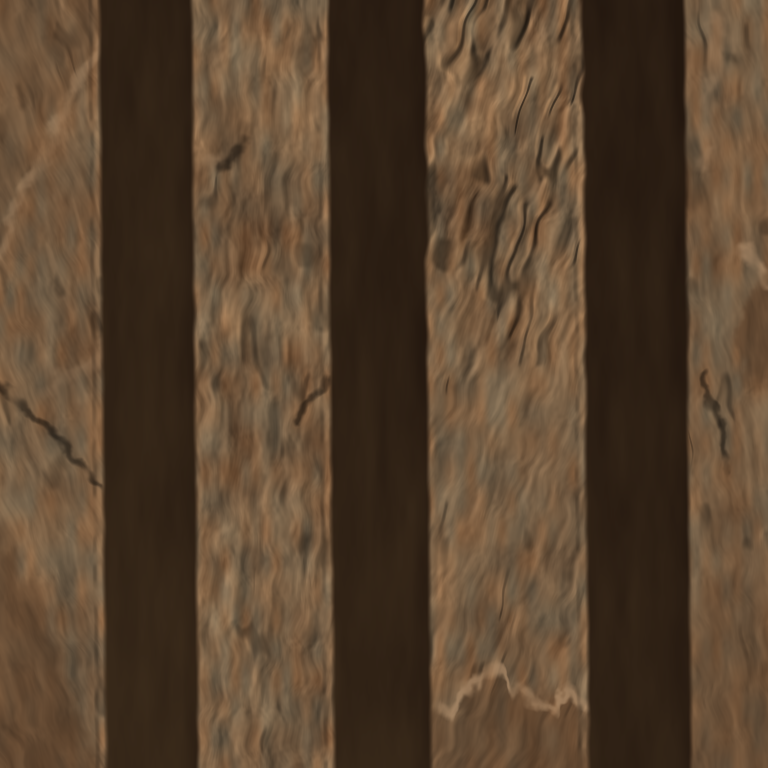
A Shadertoy shader for this texture:

```glsl
// Weathered wooden planks standing upright, split by three dark, slightly leaning gaps.
#define GAP_COUNT 3
#define GAP_TILT 0.009
#define EDGE_SOFT 0.004
#define GRAIN_SCALE vec2(64.0, 17.0)
#define RELIEF 0.7
#define GAP_DEEP vec3(0.155, 0.105, 0.066)
#define GAP_LIT vec3(0.22, 0.16, 0.10)
#define WOOD_DARK vec3(0.34, 0.255, 0.18)
#define WOOD_LIGHT vec3(0.56, 0.45, 0.33)
#define STAIN vec3(0.36, 0.26, 0.175)
#define PALE vec3(0.66, 0.53, 0.40)

float hash(vec2 p) {
    vec3 q = fract(p.xyx * 0.1031);
    q += dot(q, q.yzx + 33.33);
    return fract((q.x + q.y) * q.z);
}

float noise(vec2 p) {
    vec2 i = floor(p), f = fract(p);
    f = f * f * (3.0 - 2.0 * f);
    return mix(mix(hash(i), hash(i + vec2(1, 0)), f.x),
               mix(hash(i + vec2(0, 1)), hash(i + vec2(1, 1)), f.x), f.y);
}

float fbm(vec2 p) {
    float sum = 0.0, amp = 0.53;
    for (int i = 0; i < 4; i++) {
        sum += amp * noise(p);
        p = p * 1.9 + 17.3;
        amp *= 0.5;
    }
    return sum;
}

float segment(vec2 p, vec2 a, vec2 b) {
    vec2 pa = p - a, ba = b - a;
    return length(pa - ba * clamp(dot(pa, ba) / dot(ba, ba), 0.0, 1.0));
}

// Soft stroke around distance zero
float stroke(float d, float width) {
    return 1.0 - smoothstep(0.1 * width, width, abs(d));
}

// Fibre coordinates: sheared by the lean, slightly crooked
vec2 fibre(vec2 p, float lean) {
    vec2 warp = vec2(noise(p * 34.0), noise(p * 34.0 + 40.0)) - 0.5;
    return vec2(p.x - lean * p.y, p.y) + warp * vec2(0.011, 0.03) + 1.0;
}

void mainImage(out vec4 fragColor, in vec2 fragCoord) {
    vec2 p = fragCoord / iResolution.xy;

    // Nearest gap: signed distance, side, index of the gap and of the plank
    float d = 1.0, side = 1.0, gap = 0.0;
    int plank = 0;
    for (int i = 0; i < GAP_COUNT; i++) {
        float k = float(i);
        float x = p.x - 0.194 - 0.2825 * k - 0.0175 * k * k - GAP_TILT * (0.5 - p.y);
        float dist = abs(x) - 0.060 - 0.0033 * k;
        if (dist < d) { d = dist; side = sign(x); gap = k; }
        if (x > 0.0) plank++;
    }
    float furrowed = plank == 2 ? smoothstep(0.42, 0.75, p.y) : 0.0;
    d += (noise(vec2(gap * 9.0 + side, p.y * 32.0)) - 0.5) * (0.002 + 0.004 * furrowed);

    // Grain: light falls from the left, furrows deepen on the third plank
    float lean = vec4(-0.32, 0.03, 0.27, -0.12)[plank];
    float rough = vec4(0.7, 1.0, 0.75, 0.6)[plank] + 0.5 * furrowed;
    vec2 q = fibre(p, lean);
    float h = fbm(q * GRAIN_SCALE);
    float slope = h - fbm(fibre(p + vec2(-0.005, 0.003), lean) * GRAIN_SCALE);
    float mottle = fbm(p * vec2(46.0, 30.0) + 5.0) - 0.5;
    float tone = 0.50 + 0.7 * rough * (h - 0.5) + 0.75 * rough * mottle + 0.7 * (fbm(p * 7.0) - 0.5);
    vec3 wood = mix(WOOD_DARK, WOOD_LIGHT, clamp(tone, -0.3, 1.15));
    wood += RELIEF * rough * slope * vec3(0.42, 0.33, 0.25);
    wood += vec3(0.07, 0.0, -0.035) * (noise(p * vec2(75.0, 26.0) + 31.0) - 0.5);

    // Thin broken splits along the fibres, each with a lit lip
    vec2 s = q * vec2(48.0, 9.0 - 2.0 * furrowed);
    float gate = smoothstep(0.62 - 0.27 * furrowed, 0.85 - 0.3 * furrowed, noise(p * vec2(38.0, 24.0) + 70.0));
    float split = stroke(noise(s) - 0.5, 0.13) * gate;
    float lip = stroke(noise(s + vec2(0.33, 0.0)) - 0.5, 0.16) * gate;
    wood *= 1.0 - (0.28 + 0.24 * furrowed) * split;
    wood += vec3(0.10, 0.075, 0.05) * lip * (0.35 + 0.65 * furrowed);

    // Stains, ridges and cracks of each plank
    vec2 w = p + 0.03 * (vec2(fbm(p * 32.0), fbm(p * 32.0 + 9.0)) - 0.5);
    float stain = 0.0, pale = 0.0, crack = 0.0;
    if (plank == 0) {
        float upper = w.y - 0.68 - 2.0 * w.x;
        stain = 0.75 * smoothstep(0.04, -0.05, w.y - 0.33 + 2.3 * w.x)
              + 0.45 * smoothstep(0.0, 0.04, upper);
        pale = 0.4 * stroke(upper, 0.025) + 0.3 * stroke(segment(w, vec2(0.06, 0.49), vec2(0.14, 0.55)), 0.014);
        crack = stroke(segment(w, vec2(0.0, 0.505), vec2(0.135, 0.37)), 0.008);
    } else if (plank == 1) {
        pale = 0.7 * stroke(length(w - vec2(0.279, 0.793)), 0.018);
        crack = stroke(segment(w, vec2(0.293, 0.785), vec2(0.315, 0.815)), 0.012)
              + stroke(segment(w, vec2(0.385, 0.455), vec2(0.425, 0.51)), 0.009);
        stain = 0.45 * stroke(length((w - vec2(0.295, 0.84)) * vec2(1.0, 0.7)), 0.05);
    } else if (plank == 2) {
        float peak = (w.x - 0.64) / 0.028;
        float ridge = w.y - 0.085 - 0.04 * exp(-peak * peak) - 0.03 * (noise(vec2(w.x * 65.0, 3.0)) - 0.5);
        pale = 0.75 * stroke(ridge, 0.014) * smoothstep(0.56, 0.59, p.x);
        stain = 0.55 * smoothstep(0.0, -0.015, ridge);
    } else {
        float hollow = length((w - vec2(1.005, 0.57)) / vec2(0.046, 0.08));
        stain = 0.8 * smoothstep(1.1, 0.8, hollow) + 0.5 * smoothstep(0.30, 0.14, w.y);
        pale = 0.8 * stroke(segment(w, vec2(0.972, 0.675), vec2(1.0, 0.64)), 0.014)
             + 0.4 * stroke(segment(w, vec2(0.915, 0.78), vec2(0.935, 0.97)), 0.02);
        crack = stroke(segment(w, vec2(0.915, 0.51), vec2(0.945, 0.39)), 0.008);
    }
    float wear = smoothstep(0.15, 0.65, noise(p * 55.0 + 12.0));
    wood = mix(wood, STAIN * (0.75 + 0.5 * h), min(stain, 1.0));
    wood = mix(wood, PALE, min(pale, 1.0) * (0.45 + 0.55 * wear));
    wood *= 1.0 - 0.45 * min(crack, 1.0) * wear;

    // Worn plank borders: a thin pale rim and a faint broken groove behind it
    wood += vec3(0.08, 0.06, 0.042) * stroke(d - 0.005, 0.005) * (side < 0.0 ? 1.0 : 0.4) * (0.3 + 0.7 * wear);
    wood *= 1.0 - 0.16 * stroke(d - 0.012, 0.004) * wear * step(side, 0.0);

    // Gap: faint upright streaks, darkest along its right wall
    float glow = 0.62 + 0.9 * (fbm(p * vec2(42.0, 9.0)) - 0.5) - 0.16 * gap + 0.4 * (0.5 - p.y);
    glow -= side > 0.0 ? 0.35 * smoothstep(-0.03, 0.0, d) : 0.0;
    vec3 shade = mix(GAP_DEEP, GAP_LIT, clamp(glow, -0.3, 1.1));

    fragColor = vec4(mix(shade, wood, smoothstep(-EDGE_SOFT, EDGE_SOFT, d)), 1.0);
}
```
